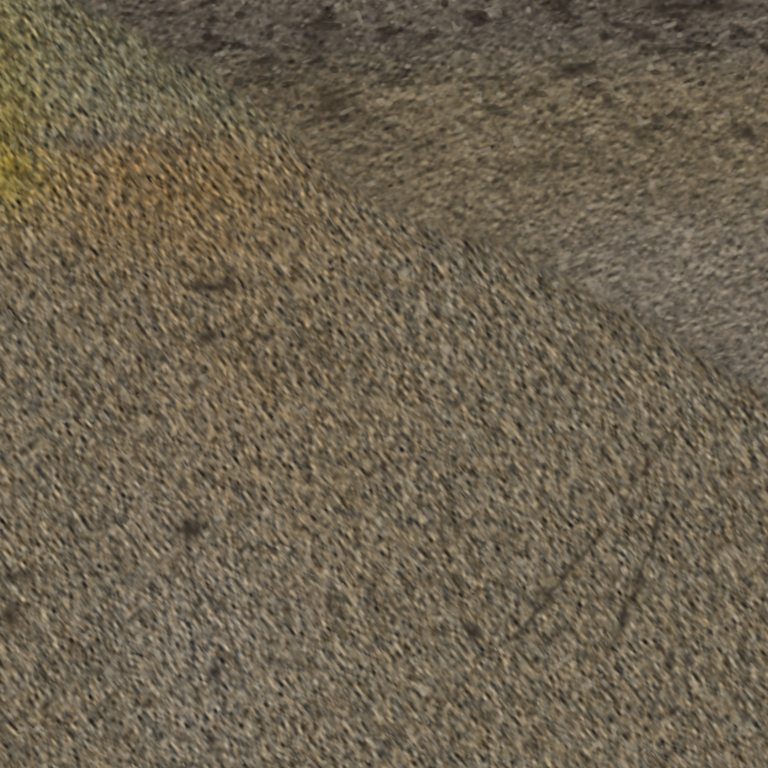
This texture is drawn by a WebGL 1 fragment shader. Its source:

```glsl
precision highp float;
// Weathered gravelly ground: fine slanted grit below a diagonal edge, worn speckled earth above.

uniform vec2 u_resolution;

const vec3 GRAVEL = vec3(0.425, 0.385, 0.315);
const vec3 COOL_GRAVEL = vec3(0.445, 0.415, 0.37);
const vec3 OCHRE = vec3(0.455, 0.365, 0.235);
const vec3 YELLOW = vec3(0.48, 0.42, 0.17);
const vec3 MOSS = vec3(0.415, 0.39, 0.305);
const vec3 EARTH = vec3(0.425, 0.38, 0.30);
const vec3 DARK_EARTH = vec3(0.355, 0.325, 0.285);
const vec3 PALE_EARTH = vec3(0.435, 0.40, 0.35);
const vec3 CHIP = vec3(0.68, 0.64, 0.57);
const vec3 SHADOW = vec3(0.16, 0.135, 0.11);

const float GRAIN_ANGLE = -0.9;
const vec2 GRAIN_SCALE = vec2(112.0, 215.0);
const float EARTH_ANGLE = 0.35;
const vec2 EARTH_SCALE = vec2(135.0, 185.0);
const float GRAVEL_CONTRAST = 1.0;
const float EARTH_CONTRAST = 0.7;

float hash(vec2 p) {
  vec3 q = fract(vec3(p.xyx) * 0.1031);
  q += dot(q, q.yzx + 33.33);
  return fract((q.x + q.y) * q.z);
}

float noise(vec2 p) {
  vec2 i = floor(p), f = fract(p);
  f = f * f * (3.0 - 2.0 * f);
  return mix(mix(hash(i), hash(i + vec2(1, 0)), f.x),
             mix(hash(i + vec2(0, 1)), hash(i + vec2(1, 1)), f.x), f.y);
}

float fbm(vec2 p) {
  float sum = 0.0, amp = 0.5;
  for (int i = 0; i < 4; i++) {
    sum += amp * noise(p);
    p = p * 2.03 + 17.3;
    amp *= 0.5;
  }
  return sum / 0.9375;
}

vec2 rotate(vec2 p, float a) {
  float c = cos(a), s = sin(a);
  return vec2(c * p.x + s * p.y, c * p.y - s * p.x);
}

// Relief of small stones lit from one side, centred on zero
float grit(vec2 g) {
  float body = 0.55 * noise(g) + 0.4 * noise(g * 1.7 + 11.0) - 0.475;
  return body + 0.45 * (noise(g + 60.0) - noise(g + vec2(60.2, 60.9)));
}

// Soft elliptical falloff
float spot(vec2 p, vec2 center, vec2 radius) {
  vec2 d = (p - center) / radius;
  return exp(-dot(d, d));
}

// Thin straight groove
float scratch(vec2 p, vec2 a, vec2 b, float width) {
  vec2 ab = b - a;
  float t = clamp(dot(p - a, ab) / dot(ab, ab), 0.0, 1.0);
  float d = length(p - a - ab * t) / width;
  return exp(-d * d);
}

// Signed height over the diagonal edge, positive on the worn earth
float edgeHeight(vec2 p) {
  float dip = (p.x - 0.5) / 0.11;
  float line = 0.896 - 0.57 * (p.x - 0.28) - 0.043 * exp(-dip * dip);
  return p.y - line + 0.012 * (fbm(p * 40.0) - 0.5);
}

vec3 gravelColor(vec2 p) {
  vec3 c = mix(GRAVEL, COOL_GRAVEL, 0.8 * spot(p, vec2(0.27, 0.24), vec2(0.13, 0.27)));
  c = mix(c, OCHRE, 0.75 * spot(p, vec2(0.2, 0.76), vec2(0.22, 0.11)));
  c = mix(c, OCHRE, 0.3 * spot(p, vec2(0.32, 0.49), vec2(0.18, 0.24)));
  c = mix(c, MOSS, smoothstep(0.80, 0.89, p.y + 0.05 * p.x));
  c = mix(c, YELLOW, 0.8 * spot(p, vec2(-0.02, 0.79), vec2(0.08, 0.07)));
  c = mix(c, YELLOW, 0.35 * spot(p, vec2(0.0, 0.91), vec2(0.05, 0.11)));
  c = mix(c, vec3(0.34), 0.4 * spot(p, vec2(0.10, 0.82), vec2(0.11, 0.014)));
  return c * (0.97 + 0.08 * fbm(p * 9.0));
}

vec3 earthColor(vec2 p) {
  vec3 c = mix(EARTH, DARK_EARTH, smoothstep(0.86, 0.96, p.y));
  c = mix(c, PALE_EARTH, smoothstep(0.80, 0.66, p.y) * smoothstep(0.55, 0.85, p.x));
  float stains = spot(p, vec2(0.435, 0.86), vec2(0.035, 0.025))
               + spot(p, vec2(0.41, 0.94), vec2(0.02, 0.035))
               + 0.6 * spot(p, vec2(0.35, 0.88), vec2(0.08, 0.04))
               + 0.6 * spot(p, vec2(0.55, 0.815), vec2(0.04, 0.018));
  c = mix(c, SHADOW, 0.42 * min(stains, 1.0));
  float blotch = smoothstep(0.6, 0.78, fbm(p * vec2(26.0, 48.0)));
  c = mix(c, SHADOW, 0.6 * blotch * smoothstep(0.74, 0.96, p.y));
  return c * (0.92 + 0.16 * fbm(p * vec2(18.0, 24.0)));
}

// Individual hollows and grooves
float marks(vec2 p) {
  p += 0.008 * (vec2(noise(p * 70.0), noise(p * 70.0 + 9.0)) - 0.5);
  float m = spot(p, vec2(0.279, 0.628), vec2(0.028, 0.008));
  m += 0.8 * spot(p, vec2(0.27, 0.56), vec2(0.017, 0.009));
  m += spot(p, vec2(0.248, 0.31), vec2(0.014, 0.015));
  m += spot(p, vec2(0.014, 0.197), vec2(0.011, 0.017));
  m += 0.7 * spot(p, vec2(0.02, 0.249), vec2(0.025, 0.007));
  m += spot(p, vec2(0.618, 0.176), vec2(0.010));
  m += spot(p, vec2(0.28, 0.126), vec2(0.009));
  m += spot(p, vec2(0.877, 0.076), vec2(0.006));
  m += spot(p, vec2(0.75, 0.911), vec2(0.026, 0.007));
  m += spot(p, vec2(0.974, 0.825), vec2(0.013, 0.010));
  m += 0.9 * spot(p, vec2(0.90, 0.991), vec2(0.08, 0.008));
  m += 0.35 * scratch(p, vec2(0.45, 0.785), vec2(0.84, 0.776), 0.003);
  m += 0.35 * scratch(p, vec2(0.89, 0.46), vec2(0.78, 0.305), 0.004);
  m += 0.65 * scratch(p, vec2(0.78, 0.305), vec2(0.67, 0.167), 0.005);
  m += 0.65 * scratch(p, vec2(0.87, 0.342), vec2(0.80, 0.167), 0.005);
  return min(m, 1.0);
}

void main() {
  vec2 p = gl_FragCoord.xy / u_resolution;
  float height = edgeHeight(p);
  float earth = smoothstep(-0.012, 0.014, height);

  vec2 warp = 0.004 * vec2(noise(p * 30.0), noise(p * 30.0 + 40.0));
  vec2 g = rotate(p + warp, GRAIN_ANGLE) * GRAIN_SCALE + 300.0;
  vec2 e = rotate(p + warp, EARTH_ANGLE) * EARTH_SCALE + 500.0;
  float grain = mix(grit(g) * GRAVEL_CONTRAST, grit(e) * EARTH_CONTRAST, earth);

  vec3 color = mix(gravelColor(p), earthColor(p), earth);
  color *= 1.0 - 0.10 * spot(vec2(height, 0.0), vec2(-0.015, 0.0), vec2(0.022, 1.0));
  color *= 1.0 + grain;
  color += (noise(g * 0.8 + 150.0) - 0.5) * vec3(0.035, 0.0, -0.04) * (1.0 - 0.6 * earth);

  // Pale stone faces, and dark pits gathered near the top of the earth
  float chips = smoothstep(0.78, 0.96, mix(noise(g * 0.8 + 80.0), noise(e * 0.6 + 80.0), earth));
  color = mix(color, CHIP, 0.4 * chips);
  float pits = smoothstep(0.80, 0.93, noise(p * vec2(48.0, 66.0) + warp * 90.0));
  color = mix(color, SHADOW, 0.55 * pits * earth * smoothstep(0.68, 0.95, p.y));

  color = mix(color, SHADOW, 0.75 * marks(p));
  gl_FragColor = vec4(clamp(color, 0.0, 1.0), 1.0);
}
```
